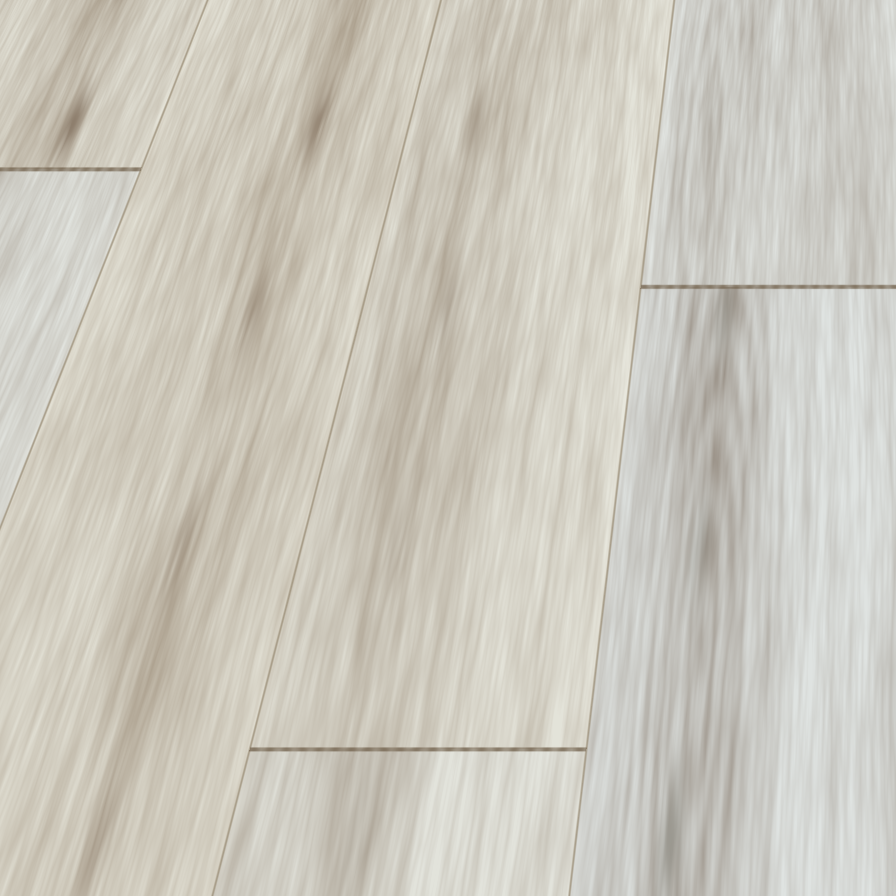
A WebGL 1 fragment shader for this texture:

```glsl
precision highp float;
uniform vec2 u_resolution;

// Floor layout
const vec2 VANISH = vec2(0.974, 2.888);
const float FIRST_SEAM = 0.2318;
const float BOARD_WIDTH = 0.2604;
const float BOARD_LENGTH = 0.54;
const float STAGGER = 0.162;
const float GRAIN_STRETCH = 7.2;
const float SEAM_HALF = 0.0011;
const float JOINT_HALF = 0.0022;

// Colours
const vec3 PALE = vec3(0.86, 0.86, 0.83);
const vec3 DARK = vec3(0.70, 0.67, 0.62);
const vec3 WARM_TINT = vec3(0.014, 0.0, -0.024);
const vec3 KNOT_BROWN = vec3(0.53, 0.45, 0.37);
const vec3 KNOT_GREY = vec3(0.53, 0.53, 0.50);
const vec3 SEAM = vec3(0.60, 0.55, 0.46);
const vec3 JOINT = vec3(0.47, 0.41, 0.33);

// Character of each column, left to right, for near and far boards
const vec4 WARM_NEAR = vec4(0.35, 0.85, 0.55, 0.10);
const vec4 WARM_FAR = vec4(0.80, 0.85, 0.75, 0.20);
const vec4 STREAK_POS_NEAR = vec4(0.45, 0.60, 0.37, 0.32);
const vec4 STREAK_POS_FAR = vec4(0.62, 0.60, 0.30, 0.20);
const vec4 STREAK_NEAR = vec4(0.50, 0.75, 0.60, 0.85);
const vec4 STREAK_FAR = vec4(0.90, 0.75, 0.55, 0.20);
const vec4 FIGURE_NEAR = vec4(0.0, 0.05, 0.0, 1.0);
const vec4 FIGURE_FAR = vec4(0.0, 0.05, 0.1, 0.6);
const vec4 SAPWOOD_NEAR = vec4(0.3, 0.0, 0.8, 0.6);
const vec4 SAPWOOD_FAR = vec4(0.0, 0.0, 1.0, 0.6);

float hash(vec2 p) {
  return fract(sin(dot(p, vec2(127.1, 311.7))) * 43758.5);
}

// Cellular noise: distance to the nearest scattered point
float cells(vec2 p) {
  vec2 base = floor(p);
  float nearest = 4.0;
  for (int j = -1; j <= 1; j++) {
    for (int i = -1; i <= 1; i++) {
      vec2 id = base + vec2(float(i), float(j));
      vec2 d = id + vec2(hash(id), hash(id + 37.0)) - p;
      nearest = min(nearest, dot(d, d));
    }
  }
  return sqrt(nearest);
}

// Layered sines, about -1 to 1
float waves(vec2 p) {
  float sum = 0.0;
  float amp = 0.5;
  for (int i = 0; i < 4; i++) {
    sum += amp * sin(p.x + 1.3 * sin(p.y));
    p = mat2(1.4, 1.1, -1.1, 1.4) * p + 2.7;
    amp *= 0.55;
  }
  return sum;
}

float pick(vec4 near, vec4 far, float isFar, float column) {
  vec4 mask = vec4(equal(vec4(-1.0, 0.0, 1.0, 2.0), vec4(column)));
  return dot(mix(near, far, isFar), mask);
}

float line(float d, float halfWidth) {
  float px = 1.0 / u_resolution.y;
  return 1.0 - smoothstep(halfWidth - px, halfWidth + px, abs(d));
}

void main() {
  vec2 uv = gl_FragCoord.xy / u_resolution;

  // Perspective floor coordinates
  float nearness = (VANISH.y - uv.y) / (VANISH.y - 1.0);
  float across = (VANISH.x + (uv.x - VANISH.x) / nearness - FIRST_SEAM) / BOARD_WIDTH;
  float along = 1.0 / nearness;
  float column = floor(across);
  float x = across - column;
  float y = along * GRAIN_STRETCH;

  // Staggered boards
  float joint = 0.6 + mod(0.093 + STAGGER * (column - 1.0), BOARD_LENGTH);
  float piece = floor((along - joint) / BOARD_LENGTH);
  float isFar = step(0.0, piece);
  float seed = 40.0 * hash(vec2(column, piece));
  float warm = pick(WARM_NEAR, WARM_FAR, isFar, column);
  float streakPos = pick(STREAK_POS_NEAR, STREAK_POS_FAR, isFar, column);
  float streakAmount = pick(STREAK_NEAR, STREAK_FAR, isFar, column);
  float figureAmount = pick(FIGURE_NEAR, FIGURE_FAR, isFar, column);
  float sapAmount = pick(SAPWOOD_NEAR, SAPWOOD_FAR, isFar, column);

  // Fibres and broad mottling
  float mottle = waves(vec2(x * 5.0, y * 1.6) + seed);
  vec2 grain = vec2(x + 0.02 * mottle, y) + seed;
  float coarse = cells(grain * vec2(16.0, 1.3)) - 0.45;
  float fine = cells(grain * vec2(44.0, 3.5)) - 0.45;
  float hair = cells(grain * vec2(85.0, 8.0)) - 0.45;
  float bands = waves(vec2(x * 11.0 + 0.3 * mottle + seed, y * 0.25));
  float tone = 0.33 + 0.4 * coarse + 0.4 * fine + 0.28 * hair + 0.12 * bands + 0.08 * mottle;

  // Heartwood streak, pale sapwood and arched growth rings
  float offset = x - streakPos;
  float drift = offset + 0.06 * waves(vec2(y * 1.7 + seed, 1.0));
  float streak = streakAmount * exp(-45.0 * drift * drift);
  tone += streak * (0.45 + 0.3 * mottle + 0.5 * coarse);
  float sapStart = mix(0.45, 0.8, isFar);
  tone -= 0.28 * sapAmount * smoothstep(sapStart, sapStart + 0.12, x + 0.03 * mottle);
  float heart = GRAIN_STRETCH * mix(0.72, 0.92, isFar);
  float ringRadius = length(vec2(offset, (y - heart) * 0.16)) + 0.014 * mottle;
  float rings = sin(ringRadius * 170.0) * (0.7 + 0.8 * fine);
  tone += 0.28 * figureAmount * exp(-14.0 * offset * offset) * rings;
  vec3 color = mix(PALE, DARK, clamp(tone, -0.15, 1.5)) + WARM_TINT * (2.0 * warm - 1.0);

  // Knots spaced along the streak
  float knotCell = (along - 0.624) / 0.088;
  vec2 knotId = vec2(floor(knotCell), column + 7.0 * piece);
  float jitter = 0.12 * (hash(knotId) - 0.5);
  vec2 knot = vec2((offset - jitter + 0.015 * mottle) / 0.034, (fract(knotCell) - 0.5) / 0.2);
  float knotMask = exp(-dot(knot, knot)) * (0.35 + 0.65 * hash(knotId + 9.0));
  knotMask *= streakAmount * clamp(0.8 + 1.5 * fine + 0.5 * mottle, 0.0, 1.0);
  color = mix(color, mix(KNOT_GREY, KNOT_BROWN, warm), knotMask);

  // Long seams and end joints
  float seamGap = min(x, 1.0 - x) * BOARD_WIDTH * nearness;
  float jointGap = (mod(along - joint + 0.5 * BOARD_LENGTH, BOARD_LENGTH) - 0.5 * BOARD_LENGTH)
    * (VANISH.y - 1.0) * nearness * nearness;
  color += 0.03 * exp(-seamGap / 0.006);
  color = mix(color, SEAM, 0.75 * line(seamGap, SEAM_HALF));
  color = mix(color, JOINT, (0.72 + 0.12 * sin(x * 130.0)) * line(jointGap, JOINT_HALF));

  gl_FragColor = vec4(color, 1.0);
}
```
